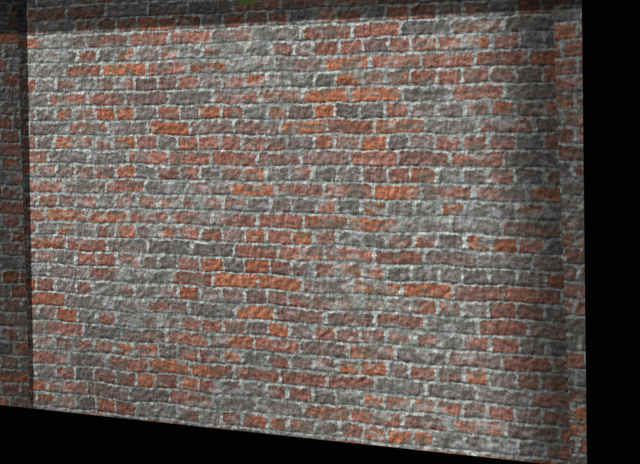
Give the GLSL for this texture, as a Shadertoy shader.

```glsl
// Weathered brick wall in English cross bond, seen at an angle between two shaded piers.

const float ASPECT = 1.376;
const float COURSES = 26.5;
const vec3 RED_BRICK = vec3(0.54, 0.38, 0.33);
const vec3 ORANGE_BRICK = vec3(0.59, 0.38, 0.29);
const vec3 GREY_BRICK = vec3(0.44, 0.42, 0.41);
const vec3 MORTAR = vec3(0.57, 0.59, 0.575);
const vec3 LIME = vec3(0.63, 0.65, 0.65);
const vec3 SOOT = vec3(0.36, 0.37, 0.35);
const vec3 MOSS = vec3(0.20, 0.27, 0.13);
const vec3 VOID_COLOR = vec3(0.008);

float hash(vec2 p) {
    p = fract(p * vec2(0.1031, 0.1137) + 0.317);
    p += dot(p, p.yx + 33.33);
    return fract((p.x + p.y) * p.x * 17.31);
}

float cornerGradient(vec2 cell, vec2 offset) {
    float angle = 6.2832 * hash(cell);
    return dot(vec2(cos(angle), sin(angle)), offset);
}

float gradientNoise(vec2 p) {
    vec2 i = floor(p), f = fract(p);
    vec2 w = f * f * f * (f * (f * 6.0 - 15.0) + 10.0);
    vec2 e = vec2(1.0, 0.0);
    float low = mix(cornerGradient(i, f), cornerGradient(i + e, f - e), w.x);
    float high = mix(cornerGradient(i + e.yx, f - e.yx), cornerGradient(i + 1.0, f - 1.0), w.x);
    return 1.4 * mix(low, high, w.y);
}

float fbm(vec2 p, int octaves) {
    float sum = 0.0, amplitude = 0.55;
    for (int i = 0; i < octaves; i++) {
        sum += amplitude * gradientNoise(p);
        p = mat2(1.6, 1.2, -1.2, 1.6) * p + 7.3;
        amplitude *= 0.55;
    }
    return sum;
}

float roundedBox(vec2 p, vec2 halfSize, float radius) {
    vec2 q = abs(p) - halfSize + radius;
    return length(max(q, 0.0)) + min(max(q.x, q.y), 0.0) - radius;
}

// Local position (xy), brick length (z) and brick number (w); one unit is one course
vec4 brickCell(vec2 wall) {
    float course = floor(wall.y);
    bool header = mod(course, 2.0) > 0.5;
    float brickLength = header ? 1.5 : 3.0;
    float shift = header ? 1.41 : 0.66 + 1.5 * mod(floor(course * 0.5), 2.0);
    float x = wall.x - shift + 0.3 * (hash(vec2(course, 5.0)) - 0.5);
    x += 0.25 * gradientNoise(vec2(x * 0.6, course * 7.3));
    float number = floor(x / brickLength);
    vec2 local = vec2(x - (number + 0.5) * brickLength, fract(wall.y) - 0.5);
    return vec4(local, brickLength, number);
}

vec3 brickColor(vec2 id, float grain) {
    vec3 color = mix(GREY_BRICK, RED_BRICK, smoothstep(0.1, 0.7, hash(id)));
    color = mix(color, ORANGE_BRICK, smoothstep(0.75, 0.9, hash(id + 31.0)));
    return color * (0.84 + 0.2 * hash(id + 57.0) + 0.25 * grain);
}

vec3 wallColor(vec2 wall, float blur) {
    wall.y += 0.13 * gradientNoise(wall * vec2(0.35, 0.2));
    vec2 rough = wall + 0.06 * vec2(gradientNoise(wall * 2.3), gradientNoise(wall * 2.1 + 40.0));
    vec4 cell = brickCell(rough);
    float grain = fbm(wall * 2.8, 4);
    float relief = grain - fbm((wall - vec2(0.1, 0.14)) * 2.8, 4);
    float wear = fbm(wall * vec2(0.13, 0.22) + 11.0, 3);

    // Chipped brick faces set in mortar
    float d = roundedBox(cell.xy, vec2(cell.z * 0.5, 0.5) - 0.11, 0.12);
    d += 0.1 * grain + 0.1 * wear;
    float face = 1.0 - smoothstep(-0.04 - blur, 0.03 + blur, d);
    vec3 brick = brickColor(vec2(cell.w, floor(rough.y)), grain);

    // Lime bloom and grey dirt, in patches smaller than a brick
    float bloom = smoothstep(0.0, 0.5, fbm(wall * vec2(0.9, 1.5) + 23.0, 4) + 0.6 * wear);
    float dirt = smoothstep(-0.1, 0.4, fbm(wall * vec2(0.7, 1.3) + 71.0, 4) + 0.5 * wear);
    brick = mix(brick, SOOT, 0.7 * dirt);
    brick = mix(brick, LIME, 0.55 * bloom);
    vec3 mortar = mix(MORTAR * (1.0 + 0.3 * grain), SOOT, 0.4 * dirt);
    vec3 color = mix(mortar, brick, face);

    // Rough relief and the shadow below each brick
    float ledge = smoothstep(0.26, 0.4, cell.y) * (1.0 - smoothstep(0.42, 0.5, cell.y));
    return color * (1.0 + 0.33 * relief) * (1.0 - 0.28 * ledge);
}

void mainImage(out vec4 fragColor, in vec2 fragCoord) {
    vec2 p = fragCoord / iResolution.xy * vec2(ASPECT, 1.0);
    float px = 1.0 / iResolution.y;

    // Perspective: courses fan out towards the right
    float top = 0.926 + 0.0446 * p.x;
    float bottom = 0.127 - 0.108 * p.x;
    float height = top - bottom;
    vec2 wall = vec2(30.0 * p.x / height, COURSES * (top - p.y) / height - 0.26);

    // Piers, coping and their shadows
    float drop = 1.0 - p.y;
    float leftPier = 1.0 - smoothstep(-px, px, p.x - 0.036 - 0.033 * drop);
    float recess = 1.0 - smoothstep(-px, px, p.x - 0.057 - 0.018 * drop);
    float pierEdge = 1.188 + 0.04 * drop;
    float rightPier = smoothstep(-0.006, 0.006, p.x - pierEdge);
    float coping = smoothstep(-0.004, 0.004, p.y - top);
    wall += step(0.5, leftPier + rightPier) * vec2(1.3, 0.45);
    vec3 color = wallColor(wall, COURSES * px / height * 0.5);

    float light = 1.08 - 0.22 * smoothstep(0.5, 0.1, p.y) * smoothstep(0.9, 0.2, p.x);
    light *= mix(1.0, 0.48, smoothstep(-0.2, 0.0, p.x - pierEdge));
    light = mix(light, 0.66, rightPier);
    light = mix(light, 0.4, recess);
    light = mix(light, 0.58, leftPier);
    light *= mix(1.0, 0.48, coping);
    color *= light;

    // Moss tuft on the coping
    float tuft = length((p - vec2(0.53, 1.0)) * vec2(1.0, 1.8)) + 0.015 * fbm(p * 70.0, 3);
    color = mix(color, MOSS, 0.7 * (1.0 - smoothstep(0.015, 0.03, tuft)));

    // Black surround
    float inside = smoothstep(-px, px, p.y - bottom) * smoothstep(-px, px, 1.251 + 0.011 * drop - p.x);
    fragColor = vec4(mix(VOID_COLOR, clamp(color, 0.0, 1.0), inside), 1.0);
}
```
